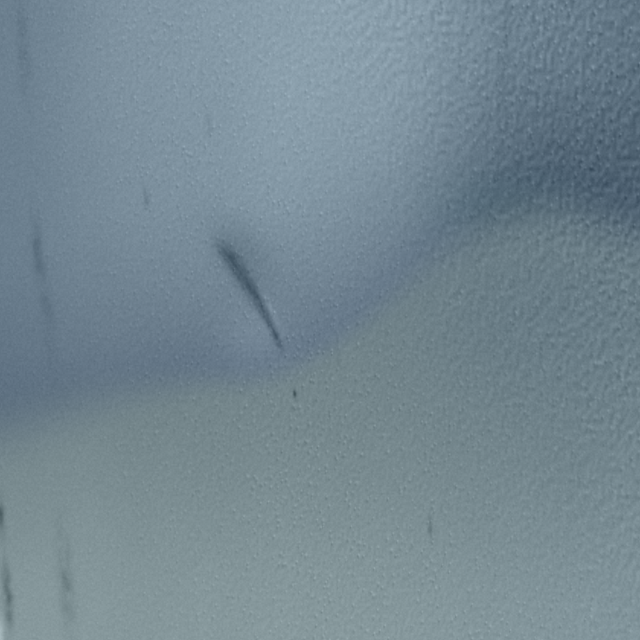
This texture is drawn by a Shadertoy shader. Its source:

```glsl
float hash(vec2 p) {
    vec3 q = fract(vec3(p.xyx) * 0.1031);
    q += dot(q, q.yzx + 33.33);
    return fract((q.x + q.y) * q.z);
}

float noise(vec2 p) {
    vec2 i = floor(p), f = fract(p);
    f = f * f * (3.0 - 2.0 * f);
    return mix(mix(hash(i), hash(i + vec2(1, 0)), f.x),
               mix(hash(i + vec2(0, 1)), hash(i + vec2(1, 1)), f.x), f.y);
}

float fbm(vec2 p) {
    float sum = 0.0, amp = 0.5;
    for (int i = 0; i < 4; i++) {
        sum += amp * noise(p);
        p = p * 2.03 + 17.0;
        amp *= 0.5;
    }
    return sum;
}

float blob(vec2 p, vec2 center, vec2 radius) {
    vec2 d = (p - center) / radius;
    return exp(-dot(d, d));
}

// Height of the fold where the upper and lower surfaces meet
float foldHeight(float x) {
    return 0.325 + 0.08 * smoothstep(-0.1, 0.35, x)
         + 0.27 * smoothstep(0.38, 0.86, x) - 0.035 * smoothstep(0.86, 1.02, x);
}

// Slope of a noise surface lit from the upper left
float emboss(vec2 p, float scale) {
    vec2 q = p * vec2(scale, scale * 0.72);
    vec2 light = vec2(-0.28, 0.32);
    return noise(q - light) - noise(q + light);
}

// Sparse raised specks: bright cap above a dark foot
float specks(vec2 p, float scale, float density) {
    vec2 q = p * scale, cell = floor(q);
    float sum = 0.0;
    for (int j = -1; j <= 1; j++)
    for (int i = -1; i <= 1; i++) {
        vec2 id = cell + vec2(i, j);
        vec2 center = id + vec2(hash(id + 3.1), hash(id + 8.7));
        float present = step(1.0 - density, hash(id + 21.3)) * mix(0.4, 1.4, hash(id + 13.7));
        float size = mix(0.18, 0.34, hash(id + 5.9));
        float cap = blob(q, center, vec2(size, size * 1.15));
        float foot = blob(q, center + vec2(-0.2, -0.4), vec2(size, size * 1.5));
        sum += present * (cap - 0.8 * foot);
    }
    return sum;
}

vec3 upperSurface(vec2 p, float above) {
    vec3 color = mix(vec3(0.405, 0.475, 0.535), vec3(0.45, 0.525, 0.58), smoothstep(0.0, 0.3, above));
    color += vec3(0.10, 0.105, 0.10) * blob(p, vec2(0.52, 1.04), vec2(0.27, 0.30));
    color += vec3(0.035, 0.038, 0.036) * blob(p, vec2(0.42, 0.72), vec2(0.22, 0.20));
    color += 0.025 * blob(p, vec2(0.18, 0.95), vec2(0.14, 0.25));
    color -= vec3(0.035, 0.033, 0.028) * (1.0 - smoothstep(0.0, 0.2, p.x));
    color -= vec3(0.075, 0.072, 0.07) * smoothstep(0.60, 0.88, p.x);
    color -= 0.03 * blob(p, vec2(1.0, 0.76), vec2(0.20, 0.12));
    color -= vec3(0.03, 0.018, 0.025) * blob(p, vec2(0.77, 0.68), vec2(0.12, 0.06));
    color += 0.03 * blob(p, vec2(0.88, 0.98), vec2(0.09, 0.17));
    return color;
}

vec3 lowerSurface(vec2 p) {
    vec3 color = mix(vec3(0.525, 0.595, 0.61), vec3(0.45, 0.52, 0.54), smoothstep(0.0, 0.42, p.y));
    color += vec3(-0.02, -0.016, -0.005) * smoothstep(0.5, 1.0, p.x);
    return color - vec3(0.025, 0.022, 0.012) * blob(p, vec2(0.82, 0.52), vec2(0.25, 0.14));
}

// Bowed groove: dark body, faint right rim, soft shade and glow around it
float groove(vec2 p, vec2 top, vec2 tip) {
    vec2 axis = tip - top;
    float len = length(axis);
    vec2 dir = axis / len, rel = p - top;
    float t = dot(rel, dir) / len;
    float side = dot(rel, vec2(-dir.y, dir.x)) - 0.028 * t * (1.0 - t);
    float width = mix(0.012, 0.005, smoothstep(0.3, 0.85, t));
    float span = smoothstep(-0.1, 0.2, t) * (1.0 - smoothstep(0.85, 1.04, t));
    float grain = 0.7 + 0.5 * noise(vec2(side * 300.0, t * 14.0));
    float body = span * exp(-pow(side / width, 2.0)) * grain;
    float rim = span * blob(vec2(side, t), vec2(0.012, 0.62), vec2(0.004, 0.18));
    float shade = blob(vec2(side, t), vec2(0.022, 0.14), vec2(0.036, 0.30));
    float glow = blob(p, tip + vec2(-0.045, 0.025), vec2(0.05, 0.045));
    return 0.045 * rim + 0.04 * glow - 0.155 * body - 0.06 * shade;
}

// Vertical scuffs: center, half length, strength
float scuffs(vec2 p) {
    vec4 marks[11] = vec4[11](
        vec4(0.037, 0.92, 0.07, 0.04), vec4(0.058, 0.61, 0.05, 0.06),
        vec4(0.075, 0.51, 0.07, 0.03), vec4(0.103, 0.09, 0.08, 0.07),
        vec4(0.012, 0.07, 0.04, 0.18), vec4(0.002, 0.19, 0.03, 0.15),
        vec4(0.228, 0.69, 0.02, 0.05), vec4(0.326, 0.80, 0.02, 0.04),
        vec4(0.673, 0.177, 0.014, 0.15), vec4(0.530, 0.433, 0.012, 0.06),
        vec4(0.460, 0.385, 0.006, 0.14));
    float sum = 0.0;
    for (int i = 0; i < 11; i++) {
        vec4 m = marks[i];
        float lean = (p.y - m.y) * -0.08;
        float width = 0.0025 + 0.11 * m.z;
        sum += m.w * blob(p - vec2(lean, 0.0), m.xy, vec2(width, m.z));
    }
    return sum * (0.3 + 1.2 * noise(p * vec2(130.0, 60.0)));
}

void mainImage(out vec4 fragColor, in vec2 fragCoord) {
    vec2 p = fragCoord / iResolution.xy;

    // Two surfaces joined by a soft fold
    float above = p.y - foldHeight(p.x) + 0.012 * (fbm(p * 9.0) - 0.5);
    float softness = mix(0.085, 0.03, smoothstep(0.0, 0.4, p.x)) + 0.04 * smoothstep(0.5, 0.8, p.x);
    vec3 color = mix(lowerSurface(p), upperSurface(p, above), smoothstep(-softness, softness, above));
    color -= vec3(0.018, 0.017, 0.012) * exp(-pow((above - 0.03) / 0.045, 2.0));

    // Broad mottling and faint vertical staining
    color += 0.025 * (fbm(p * vec2(9.0, 5.0) + 4.0) - 0.47);
    color -= 0.025 * blob(p, vec2(0.79, 0.95), vec2(0.012, 0.13));

    // Pebbled relief, coarser and stronger toward the upper right
    float coarse = smoothstep(0.5, 1.1, p.x * 0.75 + p.y * 0.4);
    float relief = mix(0.03 * emboss(p, 240.0), 0.085 * emboss(p, 165.0), coarse);
    float raised = 0.05 * mix(specks(p, 135.0, 0.25), 1.25 * specks(p, 115.0, 0.34), coarse);
    float fade = mix(0.3, 1.0, smoothstep(0.05, 0.6, p.x + 0.2 * p.y));
    color += (relief + raised) * fade;
    color += 0.03 * (noise(p * 420.0) - 0.5);

    // Groove, scuffs and the pale lower left border
    color += groove(p, vec2(0.340, 0.622), vec2(0.443, 0.448));
    color -= scuffs(p);
    color += 0.12 * (1.0 - smoothstep(0.0, 0.009, p.x)) * (1.0 - smoothstep(0.01, 0.05, p.y));
    fragColor = vec4(clamp(color, 0.0, 1.0), 1.0);
}
```
